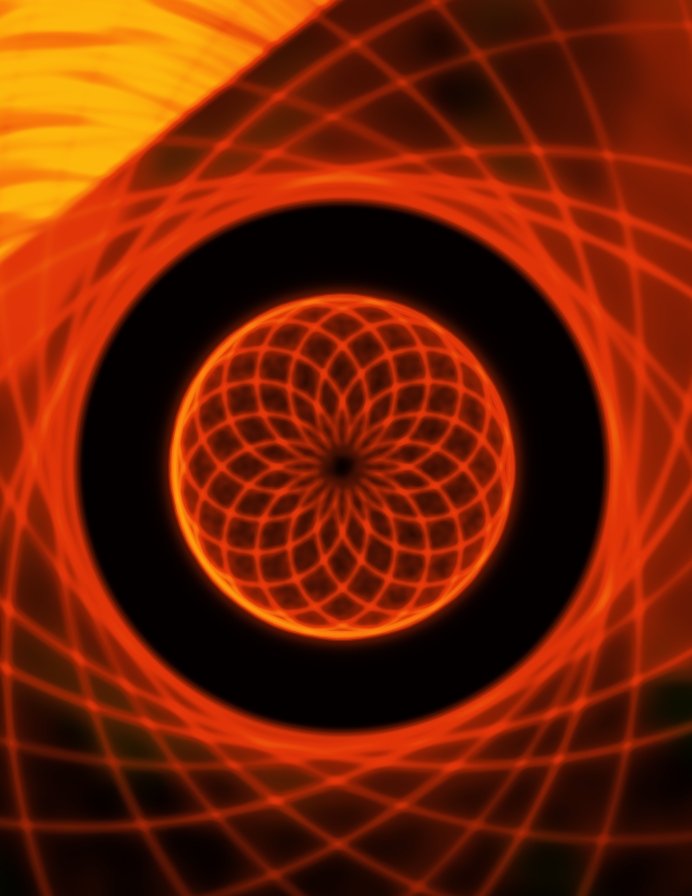
Write a WebGL 1 fragment shader that draws this background.

```glsl
precision highp float;

uniform vec2 u_resolution;

#define CENTER vec2(-0.004, -0.021)
#define RING_RADIUS 0.302
#define DISC_RADIUS 0.191
#define PETALS 16
#define ORBITS 19
#define ORBIT_RADIUS 0.80
#define PETAL_WIDTH 0.0036
#define ORBIT_WIDTH 0.0058
#define GOLD_NORMAL vec2(-0.609, 0.793)
#define GOLD_OFFSET 0.403
#define TAU 6.2831853

float hash(float n) {
  return fract(sin(n * 12.9898) * 4375.85);
}

vec2 direction(float a) {
  return vec2(cos(a), sin(a));
}

vec2 gradient(vec2 cell) {
  return direction(TAU * hash(dot(cell, vec2(1.0, 57.3))));
}

float gradientNoise(vec2 p) {
  vec2 i = floor(p), f = fract(p);
  vec2 u = f * f * f * (f * (f * 6.0 - 15.0) + 10.0);
  vec2 e = vec2(1.0, 0.0);
  float low = mix(dot(gradient(i), f), dot(gradient(i + e), f - e), u.x);
  float high = mix(dot(gradient(i + e.yx), f - e.yx), dot(gradient(i + 1.0), f - 1.0), u.x);
  return mix(low, high, u.y);
}

float bell(float d, float width) {
  return exp(-d * d / (width * width));
}

// Heat to colour: black, ember, red, orange, gold
vec3 fireColor(float heat) {
  vec3 c = mix(vec3(0.02, 0.0, 0.0), vec3(0.30, 0.07, 0.01), smoothstep(0.0, 0.25, heat));
  c = mix(c, vec3(0.54, 0.12, 0.01), smoothstep(0.22, 0.40, heat));
  c = mix(c, vec3(0.88, 0.20, 0.03), smoothstep(0.38, 0.58, heat));
  c = mix(c, vec3(0.97, 0.47, 0.04), smoothstep(0.58, 0.78, heat));
  return mix(c, vec3(0.99, 0.71, 0.04), smoothstep(0.76, 0.95, heat));
}

// Circles through the centre, enclosed by the disc
float rosette(vec2 q) {
  float sum = 0.0;
  float radius = DISC_RADIUS * 0.5;
  for (int i = 0; i < PETALS; i++) {
    vec2 c = radius * direction(float(i) * TAU / float(PETALS));
    float d = length(q - c) - radius;
    sum += bell(d, PETAL_WIDTH) + 0.25 * bell(d, PETAL_WIDTH * 3.0);
  }
  return sum;
}

// Wide circles touching the ring from outside
float orbits(vec2 q) {
  float sum = 0.0;
  for (int i = 0; i < ORBITS; i++) {
    float id = float(i);
    vec2 dir = direction((id + 0.5 * hash(id + 3.0)) * TAU / float(ORBITS));
    float gap = 0.025 * hash(id + 8.0);
    float d = length(q + dir * (ORBIT_RADIUS - RING_RADIUS - gap)) - ORBIT_RADIUS;
    float strength = mix(0.4, 1.0, hash(id + 21.0));
    sum += strength * (bell(d, ORBIT_WIDTH) + 0.3 * bell(d, ORBIT_WIDTH * 3.0));
  }
  return sum;
}

float backdrop(vec2 p, vec2 q, float r) {
  float cloud = gradientNoise(p * 6.0) + 0.6 * gradientNoise(p * 17.0 + 9.0);
  float heat = mix(0.05, 0.21, smoothstep(-0.42, 0.2, p.y)) + 0.11 * cloud;
  heat -= 0.11 * bell(length(p - vec2(0.14, 0.42)), 0.10);
  heat += 0.20 * smoothstep(0.26, 0.35, p.x) * smoothstep(-0.27, -0.24, p.y);
  heat += 0.12 * smoothstep(0.26, 0.36, -p.x) * smoothstep(-0.2, 0.0, p.y);
  return max(heat, 0.0) + 0.36 * exp(-max(r - RING_RADIUS, 0.0) / 0.045);
}

float goldHeat(vec2 p) {
  float bend = p.x + 0.31;
  float v = p.y + 1.5 * bend * bend;
  float streak = gradientNoise(vec2(p.x * 6.0, v * 34.0));
  float fine = gradientNoise(vec2(p.x * 12.0 + 5.0, v * 75.0));
  float heat = 0.93 - 0.75 * max(p.x + 0.22, 0.0) + 0.08 * fine;
  return heat - 0.17 * smoothstep(0.0, 0.45, streak);
}

void main() {
  vec2 p = (gl_FragCoord.xy - 0.5 * u_resolution) / u_resolution.y;
  vec2 q = p - CENTER;
  float r = length(q);

  // Outer field with an amber haze between ring and gold corner
  float gold = smoothstep(-0.010, 0.010, dot(p, GOLD_NORMAL) - GOLD_OFFSET);
  float haze = smoothstep(0.345, 0.375, r) * smoothstep(0.19, 0.29, -q.x) * smoothstep(0.05, 0.17, q.y);
  float lines = orbits(q) * mix(0.40, 0.20, smoothstep(0.32, 0.62, r));
  float outer = backdrop(p, q, r) + lines + 0.30 * bell(r - RING_RADIUS, 0.008);
  outer = 0.76 * (1.0 - exp(-outer / 0.68));
  outer = mix(outer, 0.64 + 0.06 * lines, 0.85 * haze);
  outer = mix(outer, goldHeat(p) - 0.10 * lines, gold);
  outer *= smoothstep(RING_RADIUS - 0.016, RING_RADIUS + 0.002, r);

  // Inner disc with a brighter lower left rim
  float side = dot(q / max(r, 0.001), vec2(-0.85, -0.53));
  float rim = r - DISC_RADIUS + 0.004;
  float inner = 0.13 + 0.12 * gradientNoise(q * 85.0) + 0.12 * smoothstep(0.08, 0.19, r);
  inner += 0.37 * rosette(q) * smoothstep(0.0, 0.08, r);
  inner = 0.72 * (1.0 - exp(-inner / 0.55)) * smoothstep(-0.012, 0.035, r);
  inner += (0.15 + 0.09 * side) * bell(rim, 0.011);
  inner = max(inner, (0.74 + 0.13 * side) * bell(rim, 0.009));
  inner *= 1.0 - smoothstep(DISC_RADIUS - 0.002, DISC_RADIUS + 0.010, r);
  float halo = 0.42 * exp(-max(r - DISC_RADIUS, 0.0) / 0.009);
  inner = max(inner, halo * smoothstep(DISC_RADIUS - 0.008, DISC_RADIUS, r));

  // Olive cast in the dark gaps of the field
  vec3 color = fireColor(max(outer, inner));
  float olive = smoothstep(0.0, 0.4, gradientNoise(p * 5.0 + 4.0)) * smoothstep(0.32, 0.36, r);
  color.g += 0.05 * olive * (1.0 - gold) * (1.0 - smoothstep(0.25, 0.5, outer));
  gl_FragColor = vec4(color, 1.0);
}
```
